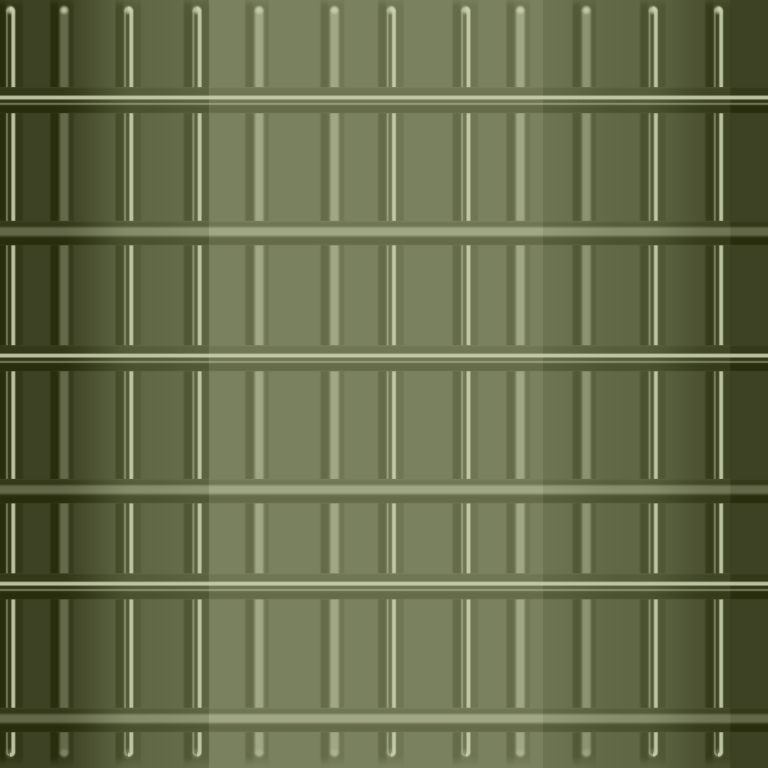
A WebGL 2 fragment shader for this pattern:

```glsl
#version 300 es
precision highp float;

uniform vec2 u_resolution;
out vec4 fragColor;

const vec3 DEEP = vec3(0.24, 0.26, 0.14);
const vec3 OLIVE = vec3(0.375, 0.405, 0.27);
const vec3 SAGE = vec3(0.48, 0.505, 0.37);
const vec3 PALE = vec3(0.80, 0.83, 0.69);

// Bar centres as fractions of the canvas
const float UPRIGHTS[12] = float[12](0.0143, 0.083, 0.168, 0.257, 0.337, 0.435,
                                     0.510, 0.607, 0.677, 0.763, 0.851, 0.936);
const float RAILS[6] = float[6](0.870, 0.698, 0.534, 0.362, 0.237, 0.064);

float pixelSize;

// Soft-edged stripe covering d from a to b
float stripe(float d, float a, float b, float blur) {
    float e = max(blur, 0.6 * pixelSize);
    return smoothstep(a - e, a + e, d) - smoothstep(b - e, b + e, d);
}

// Stepped light across the wall, bright in the middle and dark at both sides
vec3 wallColor(float x) {
    vec3 left = mix(DEEP, OLIVE, smoothstep(0.072, 0.18, x));
    left += 0.025 * smoothstep(0.18, 0.27, x);
    vec3 right = mix(mix(OLIVE, SAGE, 0.5), OLIVE, smoothstep(0.70, 0.82, x));
    right = mix(right, DEEP, 0.65 * smoothstep(0.83, 0.935, x));
    float e = pixelSize * 0.75;
    vec3 wall = mix(left, SAGE, smoothstep(0.272 - e, 0.272 + e, x));
    wall = mix(wall, right, smoothstep(0.707 - e, 0.707 + e, x));
    return mix(wall, DEEP, smoothstep(0.951 - e, 0.951 + e, x));
}

// Shadows follow d; highlights follow q, which may bend around an end
vec3 bevel(vec3 base, float d, float q, bool isSoft, float fade) {
    float shade = 0.085 * stripe(d, -0.0175, -0.0075, 0.0022)
                + 0.042 * stripe(d, -0.0075, isSoft ? 0.013 : 0.0155, 0.0018);
    vec3 color = base - shade * fade;
    if (isSoft) {
        return color + 0.19 * stripe(q, -0.0052, 0.0062, 0.0026);
    }
    color = mix(color, PALE, 0.42 * stripe(q, -0.0065, -0.0040, 0.0011));
    return mix(color, PALE, 0.88 * stripe(q, 0.0005, 0.0055, 0.0015));
}

void main() {
    vec2 uv = gl_FragCoord.xy / u_resolution;
    pixelSize = 1.0 / min(u_resolution.x, u_resolution.y);
    vec3 wall = wallColor(uv.x);
    vec3 color = wall;

    // Upright bars with rounded ends
    float beyond = uv.y - clamp(uv.y, 0.021, 0.985);
    float fade = 1.0 - smoothstep(0.004, 0.022, abs(beyond));
    for (int i = 0; i < 12; i++) {
        float d = uv.x - UPRIGHTS[i];
        if (abs(d) > 0.024) continue;
        bool isSoft = i > 0 && i % 4 < 2;
        float axis = isSoft ? 0.0005 : -0.0008;
        float side = d < axis ? -1.0 : 1.0;
        float q = axis + side * length(vec2(d - axis, beyond));
        color = bevel(color, d, q, isSoft, fade);

        // Glint on the upper tip and a dimmer one below
        float tip = length(vec2(d - axis, uv.y - 0.987));
        float foot = length(vec2(d - axis, uv.y - 0.019));
        color = mix(color, PALE, 0.8 * (1.0 - smoothstep(0.001, 0.008, tip)));
        color = mix(color, PALE, 0.25 * (1.0 - smoothstep(0.001, 0.009, foot)));
    }

    // Rails lie over the uprights, sharp and soft in turn
    for (int i = 0; i < 6; i++) {
        float d = uv.y - RAILS[i];
        bool isSoft = i % 2 == 1;
        float cover = stripe(d, -0.0175, isSoft ? 0.0145 : 0.0165, 0.0008);
        color = mix(color, bevel(wall, d, d, isSoft, 1.0), cover);
    }

    fragColor = vec4(clamp(color, 0.0, 1.0), 1.0);
}
```
